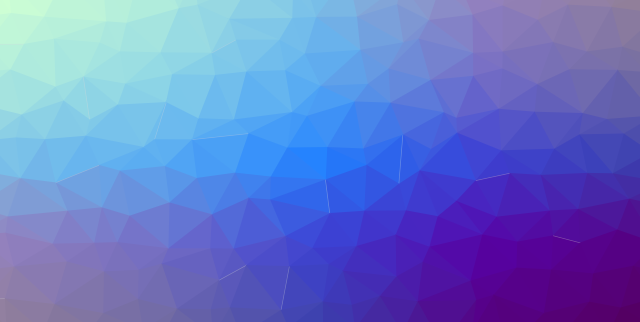
This background is drawn by a Shadertoy shader. Its source:

```glsl
#define GRID vec2(17.0, 10.0)
#define GRID_SHIFT vec2(0.45, 0.58)
#define JITTER vec2(0.37, 0.31)
#define MINT vec3(0.81, 1.00, 0.83)
#define AQUA vec3(0.56, 0.84, 0.90)
#define BLUE vec3(0.13, 0.50, 1.00)
#define VIOLET vec3(0.34, 0.01, 0.66)
#define PLUM vec3(0.33, 0.00, 0.38)
#define SEAM_CHANCE 0.025
#define SEAM_WIDTH 0.004
#define SEAM_GLOW 0.35

// Sine-free hash of a lattice point
vec2 hash2(vec2 p) {
    vec3 q = fract(p.xyx * vec3(0.1031, 0.1030, 0.0973));
    q += dot(q, q.yzx + 33.33);
    return fract((q.xx + q.yz) * q.zy);
}

// Five evenly spaced colour stops, t in 0..1
vec3 palette(float t) {
    t = clamp(t, 0.0, 1.0) * 4.0;
    vec3 color = mix(MINT, AQUA, min(t, 1.0));
    color = mix(color, BLUE, clamp(t - 1.0, 0.0, 1.0));
    color = mix(color, VIOLET, clamp(t - 2.0, 0.0, 1.0));
    return mix(color, PLUM, clamp(t - 3.0, 0.0, 1.0));
}

// Average of a horizontal and a vertical ramp
vec3 gradient(vec2 uv) {
    return 0.5 * (palette(uv.x) + palette(1.0 - uv.y));
}

// Jittered lattice vertex, in canvas heights
vec2 vertex(vec2 id, float aspect) {
    vec2 offset = (hash2(id + 41.0) * 2.0 - 1.0) * JITTER;
    return (id + GRID_SHIFT + offset) / GRID * vec2(aspect, 1.0);
}

float cross2(vec2 a, vec2 b) {
    return a.x * b.y - a.y * b.x;
}

float edgeDistance(vec2 p, vec2 a, vec2 b) {
    return cross2(b - a, p - a) / max(length(b - a), 1e-4);
}

// Adds one flat triangle, weighted by its coverage of the pixel
void addFacet(inout vec4 sum, vec2 p, vec2 a, vec2 b, vec2 c, float aspect, float chance) {
    float winding = sign(cross2(b - a, c - a));
    vec3 d = winding * vec3(edgeDistance(p, a, b), edgeDistance(p, b, c), edgeDistance(p, c, a));
    float inside = min(d.x, min(d.y, d.z));
    float cover = clamp(inside * iResolution.y + 0.5, 0.0, 1.0);
    vec3 color = gradient((a + b + c) / 3.0 / vec2(aspect, 1.0));

    // Rare pale seam along one edge
    float seam = 1.0 - smoothstep(0.0, SEAM_WIDTH, abs(d.y));
    color = mix(color, vec3(0.85), SEAM_GLOW * seam * step(chance, SEAM_CHANCE));
    sum += vec4(color, 1.0) * cover;
}

void mainImage(out vec4 fragColor, in vec2 fragCoord) {
    vec2 uv = fragCoord / iResolution.xy;
    float aspect = iResolution.x / iResolution.y;
    vec2 p = uv * vec2(aspect, 1.0);
    vec2 home = floor(uv * GRID - GRID_SHIFT);
    vec4 sum = vec4(gradient(uv), 1.0) * 1e-4;

    // Nearby quads, each split along its shorter diagonal
    for (int y = -1; y <= 1; y++) {
        for (int x = -1; x <= 1; x++) {
            vec2 id = home + vec2(x, y);
            vec2 a = vertex(id, aspect);
            vec2 b = vertex(id + vec2(1.0, 0.0), aspect);
            vec2 c = vertex(id + vec2(1.0, 1.0), aspect);
            vec2 d = vertex(id + vec2(0.0, 1.0), aspect);
            if (distance(a, c) > distance(b, d)) {
                vec2 first = a;
                a = b;
                b = c;
                c = d;
                d = first;
            }
            vec2 chance = hash2(id + 87.0);
            addFacet(sum, p, a, b, c, aspect, chance.x);
            addFacet(sum, p, a, c, d, aspect, chance.y);
        }
    }
    fragColor = vec4(sum.rgb / sum.a, 1.0);
}
```
